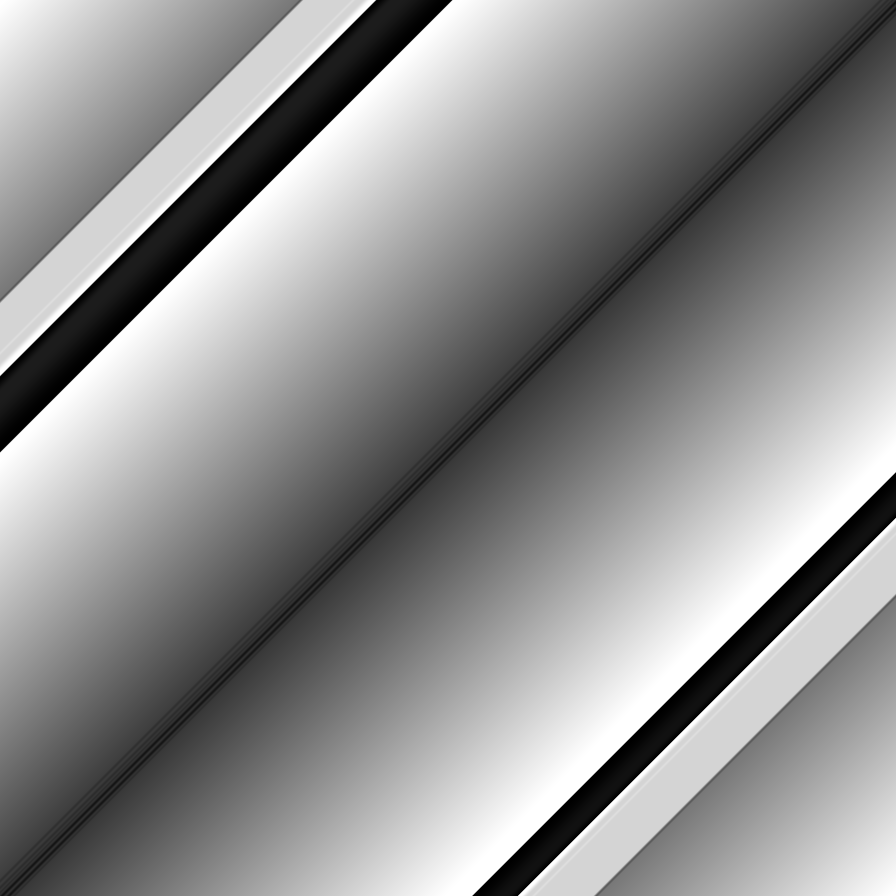
Reproduce this background procedurally as a Shadertoy shader.

```glsl
// Brushed-metal style diagonal bands in greyscale: linear ramps, two raised
// strips with black shadows, and a finely grooved seam on the diagonal.
// Everything is a 1D profile along s, from 0 (top left) to 2 (bottom right).

const float RAMP_SLOPE   = 1.63;   // brightness change per unit of s
const float STRIP_GREY   = 0.83;
const float HAIRLINE     = 0.0025; // half width of the thin dark rims
const float SEAM         = 1.006;  // centre of the grooved seam
const float SEAM_DARK    = 0.20;   // brightness of the ramps at the seam
const float SEAM_WIDTH   = 0.010;  // half width of its dark core
const float GROOVE_PITCH = 0.0075;

// Band limits, ordered along s
const float STRIP_A_START  = 0.336;
const float SHADOW_A_START = 0.420;
const float SHADOW_A_END   = 0.505;
const float SHADOW_B_START = 1.527;
const float STRIP_B_START  = 1.578;
const float STRIP_B_END    = 1.665;

const float TAU = 6.2831853;

float pixelWidth; // size of one pixel measured along s

float after(float s, float limit) {
    return smoothstep(-pixelWidth, pixelWidth, s - limit);
}

float band(float s, float start, float end) {
    return after(s, start) * (1.0 - after(s, end));
}

// Bright to dark towards the seam, and again from each outer corner
float rampShade(float s) {
    float middle = SEAM_DARK + RAMP_SLOPE * abs(s - SEAM);
    float corner = 1.01 - RAMP_SLOPE * min(s, 2.0 - s);
    float inside = band(s, SHADOW_A_START, STRIP_B_START);
    return clamp(mix(corner, middle, inside), 0.0, 1.0);
}

// Flat grey strip, brightening to white at its inner edge (depth = 0)
float stripShade(float depth, float glow) {
    float line = 0.04 * exp(-pow((depth - 1.6 * glow) / 0.002, 2.0));
    return STRIP_GREY + line + 0.17 * (1.0 - smoothstep(0.3 * glow, glow, depth));
}

// Near-black band, faintly lifted towards the strip it belongs to
float shadowShade(float depth, float width) {
    float t = clamp(depth / width, 0.0, 1.0);
    return 0.11 * smoothstep(0.0, 0.22, t) * (1.0 - smoothstep(0.3, 0.95, t));
}

float hairline(float s, float at) {
    return 1.0 - smoothstep(0.0, HAIRLINE + pixelWidth, abs(s - at));
}

void mainImage(out vec4 fragColor, in vec2 fragCoord) {
    vec2 uv = fragCoord / iResolution.xy;
    float s = uv.x + 1.0 - uv.y;
    pixelWidth = 1.0 / iResolution.y;

    float shade = rampShade(s);

    // Grooved seam: dark core with fine ridges and a fainter upper fringe
    float core = 1.0 - smoothstep(0.6 * SEAM_WIDTH, 1.3 * SEAM_WIDTH, abs(s - SEAM));
    float fringe = band(s, SEAM - 0.027, SEAM - SEAM_WIDTH);
    float ridge = 0.5 + 0.5 * cos(TAU * (s - SEAM) / GROOVE_PITCH);
    shade = mix(shade, 0.08 + 0.11 * ridge, core);
    shade -= 0.05 * fringe * ridge;

    // Upper left strip and its shadow
    shade = mix(shade, stripShade(SHADOW_A_START - s, 0.016),
                band(s, STRIP_A_START, SHADOW_A_START));
    shade = mix(shade, shadowShade(s - SHADOW_A_START, SHADOW_A_END - SHADOW_A_START),
                band(s, SHADOW_A_START, SHADOW_A_END));

    // Lower right strip and its shadow
    shade = mix(shade, 0.6 * shadowShade(STRIP_B_START - s, STRIP_B_START - SHADOW_B_START),
                band(s, SHADOW_B_START, STRIP_B_START));
    shade = mix(shade, stripShade(s - STRIP_B_START, 0.011),
                band(s, STRIP_B_START, STRIP_B_END));

    // Dark rims on the outer side of each strip
    float rims = max(hairline(s, STRIP_A_START), hairline(s, STRIP_B_END));
    shade = mix(shade, 0.3, 0.8 * rims);

    fragColor = vec4(vec3(clamp(shade, 0.0, 1.0)), 1.0);
}
```
